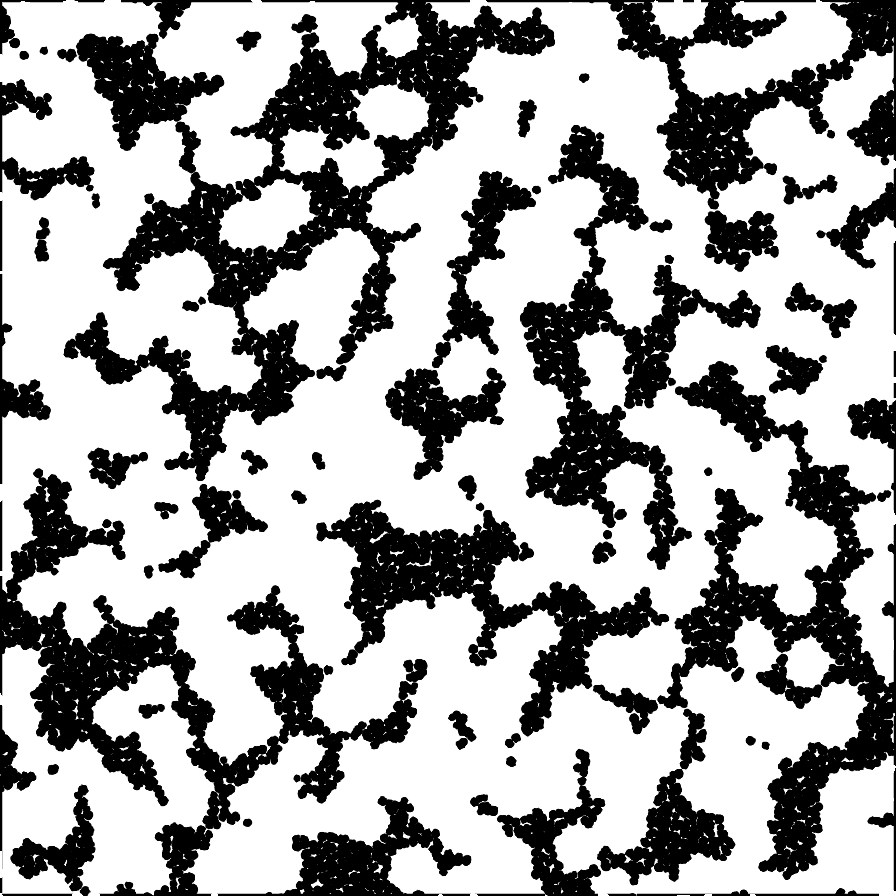
Write a WebGL 1 fragment shader that draws this texture.

```glsl
precision highp float;
// Black clumps of fine ragged dots, broken by overlapping round white holes.
uniform vec2 u_resolution;

const vec3 PAPER = vec3(1.0);
const vec3 INK = vec3(0.0);
const float HOLE_PITCH = 0.05;
const float HOLE_CHANCE = 0.55;
const float DOT_PITCH = 0.0066;
const float GRAIN_PITCH = 1.0 / 384.0;
const float FRAME_WIDTH = 0.0026;

// Three random values per lattice cell and seed.
vec3 hash3(vec2 cell, float seed) {
  vec3 p = fract(vec3(cell.xyx + seed * 17.31) * vec3(0.1031, 0.1030, 0.0973));
  p += dot(p, p.yxz + 33.33);
  return fract((p.xxy + p.yzz) * p.zyx);
}

float valueNoise(vec2 p, float seed) {
  vec2 cell = floor(p);
  vec2 f = fract(p);
  f = f * f * (3.0 - 2.0 * f);
  float low = mix(hash3(cell, seed).x, hash3(cell + vec2(1.0, 0.0), seed).x, f.x);
  float high = mix(hash3(cell + vec2(0.0, 1.0), seed).x, hash3(cell + 1.0, seed).x, f.x);
  return mix(low, high, f.y);
}

// Distance from p to one optional hole in the given cell.
float holeDistance(vec2 p, vec2 cell, float seed) {
  vec3 rnd = hash3(cell, seed);
  float pick = hash3(cell, seed + 5.0).x;
  float radius = mix(0.023, 0.033, rnd.z);
  float d = length(p - (cell + rnd.xy) * HOLE_PITCH) - radius;
  return pick < HOLE_CHANCE ? d : 1.0;
}

// Distance to the nearest hole, with two candidates per cell.
float holesDistance(vec2 p) {
  vec2 home = floor(p / HOLE_PITCH);
  float d = 1.0;
  for (int y = -1; y <= 1; y++) {
    for (int x = -1; x <= 1; x++) {
      vec2 cell = home + vec2(float(x), float(y));
      d = min(d, holeDistance(p, cell, 1.0));
      d = min(d, holeDistance(p, cell, 2.0));
    }
  }
  return d;
}

// Distance to the nearest small dot whose centre lies outside every hole.
float dotsDistance(vec2 p) {
  vec2 home = floor(p / DOT_PITCH);
  float d = 1.0;
  for (int y = -1; y <= 1; y++) {
    for (int x = -1; x <= 1; x++) {
      vec2 cell = home + vec2(float(x), float(y));
      vec3 rnd = hash3(cell, 3.0);
      vec2 centre = (cell + rnd.xy) * DOT_PITCH;
      float radius = mix(0.0042, 0.006, rnd.z);
      float dotEdge = length(p - centre) - radius;
      if (dotEdge < d && holesDistance(centre) > 0.0) d = dotEdge;
    }
  }
  return d;
}

// Thin frame along the canvas edge, with occasional gaps.
float frameDistance(vec2 uv, vec2 size) {
  vec2 inset = min(uv, size - uv);
  float gap = step(0.8, valueNoise(uv / 0.012, 9.0));
  return min(inset.x, inset.y) - FRAME_WIDTH * (1.0 - 2.0 * gap);
}

void main() {
  float pixel = 1.0 / min(u_resolution.x, u_resolution.y);
  vec2 uv = gl_FragCoord.xy * pixel;

  // Fine grain roughens the dot outlines.
  float grain = valueNoise(uv / GRAIN_PITCH, 7.0) - 0.5;
  float d = dotsDistance(uv) + grain * 0.0016;
  d = min(d, frameDistance(uv, u_resolution * pixel));

  float ink = 1.0 - smoothstep(-0.5 * pixel, 0.5 * pixel, d);
  gl_FragColor = vec4(mix(PAPER, INK, ink), 1.0);
}
```
